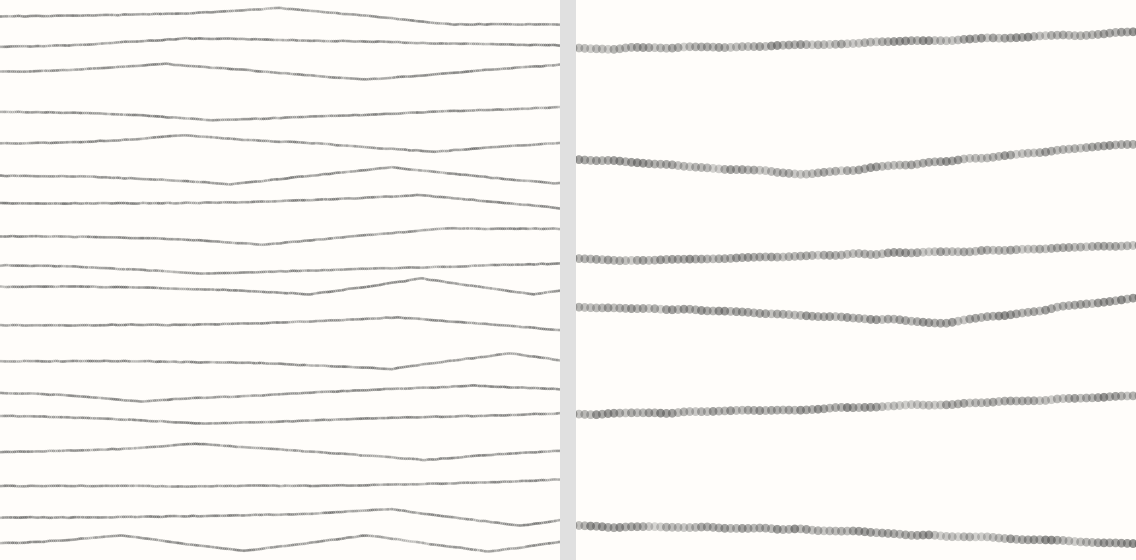
Left, the full canvas; right, a detail of the centre.
Reproduce this pattern procedurally as a WebGL 2 fragment shader.

```glsl
#version 300 es
precision highp float;

uniform vec2 u_resolution;
out vec4 fragColor;

const int LINE_COUNT = 18;
const float DOTS_ACROSS = 288.0;
const float DOT_RADIUS = 0.0026;
const float BEND_LIMIT = 0.0143;
const vec3 PAPER = vec3(1.0, 0.994, 0.98);
const vec3 INK = vec3(0.34, 0.34, 0.335);

// Resting height of each line, top to bottom
const float HEIGHTS[LINE_COUNT] = float[LINE_COUNT](
    0.971, 0.917, 0.872, 0.800, 0.744, 0.686, 0.637, 0.578, 0.526,
    0.488, 0.419, 0.355, 0.298, 0.257, 0.193, 0.132, 0.076, 0.030);

// x: first turn, signed by direction; y: span to the next turn, negative to rest there
const vec2 BENDS[LINE_COUNT] = vec2[LINE_COUNT](
    vec2(0.50, -0.31), vec2(0.33, 1.60), vec2(0.295, 0.36),
    vec2(-0.378, 0.78), vec2(0.325, 0.45), vec2(-0.41, 0.29),
    vec2(0.745, 0.31), vec2(-0.475, -0.325), vec2(-0.36, 1.0),
    vec2(-0.553, 0.20), vec2(0.71, 0.355), vec2(-0.70, 0.21),
    vec2(-0.25, 0.60), vec2(-0.35, 0.95), vec2(0.348, 0.41),
    vec2(1.05, 0.50), vec2(0.70, 0.23), vec2(0.215, 0.22));

float hash(vec2 p) {
    return fract(sin(dot(p, vec2(127.1, 311.7))) * 43758.5453);
}

// Smooth noise along x, one independent track per seed
float noise(float x, float seed) {
    float cell = floor(x);
    float t = smoothstep(0.0, 1.0, x - cell);
    return mix(hash(vec2(cell, seed)), hash(vec2(cell + 1.0, seed)), t);
}

// Triangle wave that reflects a growing walk between -1 and 1
float fold(float walk) {
    return 1.0 - abs(mod(walk + 1.0, 4.0) - 2.0);
}

// Vertical drift of a line: slow start, then straight runs between turns
float drift(float x, vec2 bend, float seed) {
    float turn = abs(bend.x);
    float start = pow(clamp(x / turn, 0.0, 1.0), 1.5 + 3.0 * turn * turn);
    float run = 2.0 * max(x - turn, 0.0) / abs(bend.y);
    if (bend.y < 0.0) run = min(run, 2.0);
    float wobble = (noise(x * 9.0, seed) - 0.5) * smoothstep(0.0, 0.2, x);
    float jitter = noise(x * 90.0, seed + 40.0) - 0.5;
    return BEND_LIMIT * sign(bend.x) * fold(start + run)
        + 0.002 * wobble + 0.0012 * jitter;
}

// Opacity of one dot, with darker and paler stretches
float dotOpacity(float index, float seed) {
    float stretch = noise(index * 0.22, seed + 80.0);
    float grain = hash(vec2(index, seed + 120.0));
    return mix(0.22, 0.68, 0.5 * stretch + 0.5 * grain);
}

float disc(vec2 offset, float radius, float soft) {
    return 1.0 - smoothstep(radius - soft, radius + soft, length(offset));
}

// Coverage of a row of overlapping translucent dots
float dottedLine(vec2 uv, float height, vec2 bend, float seed, float soft) {
    float nearest = floor(uv.x * DOTS_ACROSS);
    float clear = 1.0;
    for (int i = -1; i <= 1; i++) {
        float index = nearest + float(i);
        float x = (index + 0.5) / DOTS_ACROSS;
        vec2 center = vec2(x, height + drift(x, bend, seed));
        clear *= 1.0 - dotOpacity(index, seed) * disc(uv - center, DOT_RADIUS, soft);
    }
    return 1.0 - clear;
}

void main() {
    vec2 uv = gl_FragCoord.xy / u_resolution;
    float soft = 0.6 / u_resolution.y;
    vec3 color = PAPER;

    for (int i = 0; i < LINE_COUNT; i++) {
        if (abs(uv.y - HEIGHTS[i]) > 0.025) continue;
        float ink = dottedLine(uv, HEIGHTS[i], BENDS[i], float(i) + 1.0, soft);
        color = mix(color, INK, ink);
    }
    fragColor = vec4(color, 1.0);
}
```
